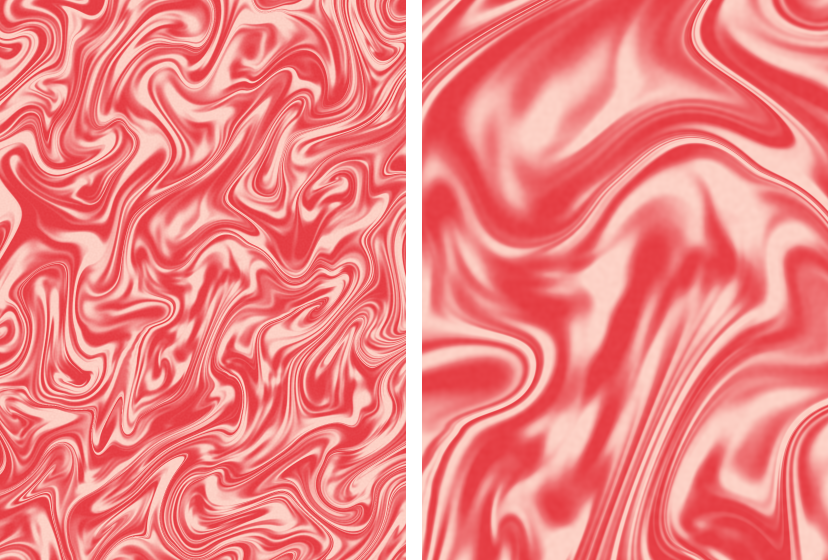
Left: the whole. Right: its middle third, enlarged.
This texture is drawn by a Shadertoy shader. Its source:

```glsl
const vec3 DEEP_RED = vec3(0.90, 0.245, 0.27);
const vec3 CORAL = vec3(0.935, 0.46, 0.465);
const vec3 PALE_PINK = vec3(0.99, 0.82, 0.775);

const int SAMPLES = 3;

// Random vector in -1..1 for a lattice cell
vec2 hash22(vec2 cell) {
    vec3 h = fract(cell.xyx * vec3(0.1031, 0.1030, 0.0973));
    h += dot(h, h.yzx + 33.33);
    return 2.0 * fract((h.xx + h.yz) * h.zy) - 1.0;
}

// Gradient noise: x = value, yz = its derivatives
vec3 noiseGrad(vec2 p) {
    vec2 i = floor(p);
    vec2 f = p - i;
    vec2 u = f * f * f * (f * (f * 6.0 - 15.0) + 10.0);
    vec2 du = 30.0 * f * f * (f * (f - 2.0) + 1.0);
    vec2 ga = hash22(i);
    vec2 gb = hash22(i + vec2(1, 0));
    vec2 gc = hash22(i + vec2(0, 1));
    vec2 gd = hash22(i + vec2(1, 1));
    float a = dot(ga, f);
    float b = dot(gb, f - vec2(1, 0));
    float c = dot(gc, f - vec2(0, 1));
    float d = dot(gd, f - vec2(1, 1));
    float k = a - b - c + d;
    float value = a + u.x * (b - a) + u.y * (c - a) + u.x * u.y * k;
    vec2 slope = ga + u.x * (gb - ga) + u.y * (gc - ga)
               + u.x * u.y * (ga - gb - gc + gd)
               + du * (u.yx * k + vec2(b, c) - a);
    return vec3(value, slope);
}

// Carry a point back along a swirling, divergence-free flow
vec2 advect(vec2 p, vec2 shift, float time, int steps) {
    float dt = time / float(steps);
    for (int i = 0; i < steps; i++) {
        vec2 slope = noiseGrad(p + shift).yz;
        p -= dt * vec2(slope.y, -slope.x);
    }
    return p;
}

// Amount of pale paint: nested rings along the streamlines, then drops
float paint(vec2 p, float stream, float spread) {
    float rings = noiseGrad(p * 1.5 + vec2(stream * 15.0, 9.3)).x;
    float drops = noiseGrad(p * 3.2 + 31.7).x;
    float veins = noiseGrad(p * 4.5 + vec2(73.1, stream * 24.0)).x;
    float amount = 0.8 * rings + 0.55 * drops + 0.5 * veins;
    return smoothstep(-spread, spread, amount);
}

vec3 inkRamp(float t) {
    vec3 lower = mix(DEEP_RED, CORAL, clamp(t * 2.0, 0.0, 1.0));
    return mix(lower, PALE_PINK, clamp(t * 2.0 - 1.0, 0.0, 1.0));
}

// Flow space, with swirls drawn out along a rising diagonal
vec2 toFlow(vec2 uv, vec2 along, vec2 cells) {
    vec2 across = vec2(along.y, -along.x);
    return vec2(dot(uv, across), dot(uv, along)) * cells + 12.0;
}

vec3 marble(vec2 uv) {
    vec2 p = toFlow(uv, vec2(0.5, 0.866), vec2(6.8, 4.7));
    p = advect(p, vec2(41.3, 17.9), 0.5, 4);
    float stream = noiseGrad(p).x;
    vec2 source = advect(p, vec2(0.0), 1.7, 12);
    return inkRamp(paint(source, stream, 0.28));
}

void mainImage(out vec4 fragColor, in vec2 fragCoord) {
    // Average sub-samples to smooth the thin veins
    vec3 color = vec3(0.0);
    for (int j = 0; j < SAMPLES; j++) {
        for (int i = 0; i < SAMPLES; i++) {
            vec2 offset = (vec2(i, j) + 0.5) / float(SAMPLES) - 0.5;
            color += marble((fragCoord + offset) / iResolution.y);
        }
    }
    color /= float(SAMPLES * SAMPLES);

    // Faint paper grain
    float grain = noiseGrad(fragCoord / iResolution.y * 230.0).x;
    color += 0.03 * grain * vec3(0.4, 1.0, 1.0);
    fragColor = vec4(clamp(color, 0.0, 1.0), 1.0);
}
```
